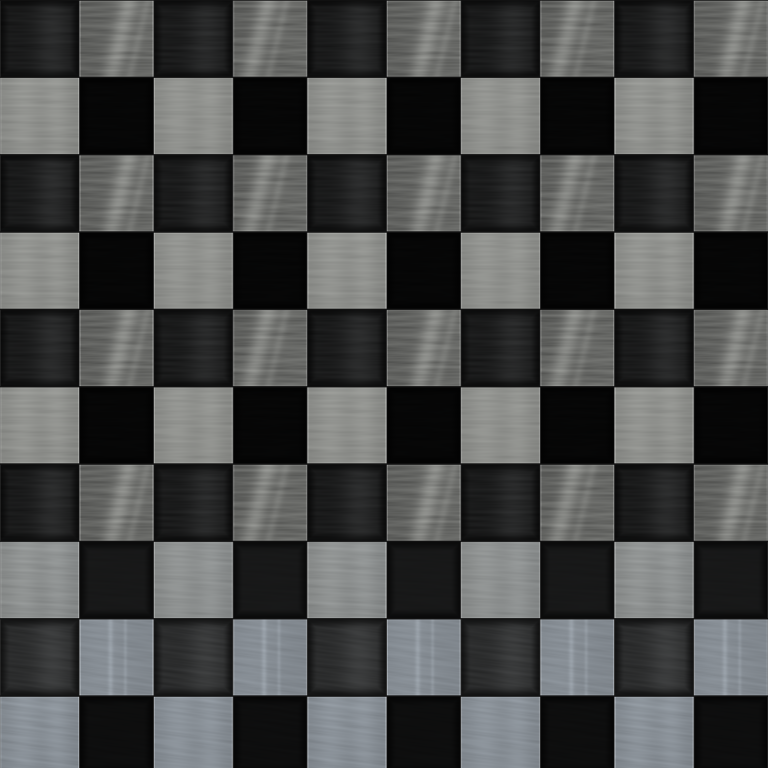
Reproduce this pattern procedurally as a WebGL 1 fragment shader.

```glsl
precision highp float;
uniform vec2 u_resolution;

vec2 hash2(vec2 p) {
  p = mod(p, 91.0);
  return fract(sin(vec2(dot(p, vec2(12.7, 31.1)), dot(p, vec2(26.9, 18.3)))) * 437.58);
}

// Distance to the nearest scattered point
float cellular(vec2 p) {
  vec2 cell = floor(p), f = fract(p);
  float nearest = 2.0;
  for (int j = -1; j <= 1; j++) {
    for (int i = -1; i <= 1; i++) {
      vec2 offset = vec2(float(i), float(j));
      nearest = min(nearest, length(offset + hash2(cell + offset) - f));
    }
  }
  return nearest;
}

// Fine horizontal scratches, centred on zero
float brushed(vec2 p, float seed) {
  float scratches = cellular(vec2(p.x * 1.6, p.y * 24.0) + seed * 7.0) - 0.48;
  float bands = sin(p.y * 43.0 + seed + sin(p.x * 3.0)) + sin(p.y * 71.0 + seed * 2.3 + p.x * 2.0);
  return scratches + bands * 0.13;
}

float bump(float x, float centre, float width) {
  float d = (x - centre) / width;
  return exp(-d * d);
}

void main() {
  vec2 uv = gl_FragCoord.xy / u_resolution;
  float px = 1.0 / min(u_resolution.x, u_resolution.y);

  // Alternating column widths, rows counted from the top
  float pair = floor(uv.x * 5.0);
  float across = fract(uv.x * 5.0);
  float oddColumn = step(0.517, across);
  float share = mix(0.517, 0.483, oddColumn);
  float down = (1.0 - uv.y) * 9.93;
  float row = floor(down);
  float oddRow = mod(row, 2.0);
  vec2 tile = vec2((across - 0.517 * oddColumn) / share, 1.0 - fract(down));
  vec2 edge = min(tile, 1.0 - tile) * vec2(share / 5.0, 1.0 / 9.93);
  float light = abs(oddColumn - oddRow);
  float late = step(6.5, row);
  float cool = smoothstep(6.5, 8.0, row + tile.x * 0.1);

  // Brushed grain, tilted slightly in the cooler rows
  float seed = oddColumn * 3.0 + oddRow * 5.0 + mod(pair, 2.0) * 2.0;
  float grain = brushed(tile + vec2(0.0, tile.x * 0.12 * cool), seed);

  float tone;
  if (light > 0.5) {
    // Satin plates with soft vertical reflections
    float satin = 0.535 + 0.055 * bump(tile.x, 0.3, 0.2) + 0.05 * bump(tile.x, 0.72, 0.16);
    satin += 0.045 * grain - 0.02 * (1.0 - tile.y);
    // Steel plates with a slanted glare
    float lean = tile.x - 0.25 * (tile.y - 0.5);
    float centre = 0.55 - 0.2 * mod(pair, 2.0);
    float steel = 0.375 + 0.14 * bump(lean, centre, 0.13) + 0.06 * bump(lean, centre + 0.25, 0.06);
    steel += 0.04 * tile.x + 0.09 * grain;
    // Pale steel with narrow upright glints
    float pale = 0.53 + 0.07 * bump(tile.x, 0.42, 0.035) + 0.05 * bump(tile.x, 0.62, 0.025);
    pale += 0.03 * bump(tile.x, 0.3, 0.3) + 0.04 * grain;
    tone = mix(mix(steel, pale, late), satin, oddRow);
  } else {
    float smoky = 0.105 + 0.06 * bump(tile.x, 0.66, 0.22) + 0.07 * late + 0.035 * grain;
    float black = 0.025 + late * mix(0.07, 0.03, step(8.5, row)) + 0.008 * grain;
    tone = mix(smoky, black, oddRow);
    tone *= 0.4 + 0.6 * smoothstep(0.0, 0.014, min(edge.x, edge.y));
  }
  vec3 tint = mix(vec3(1.0, 1.01, 0.985), vec3(0.95, 1.0, 1.05), cool);
  tint = mix(tint, vec3(0.98, 1.0, 1.01), 1.0 - light);
  vec3 color = tone * tint;

  // Bright bevels on light plates, dark seams between all plates
  float soft = max(px, 0.0014);
  float sideBevel = 1.0 - smoothstep(0.001, 0.001 + soft, edge.x);
  float topBevel = 1.0 - smoothstep(0.0015, 0.0015 + soft, edge.y);
  color += light * (0.14 * sideBevel + 0.06 * topBevel);
  float sideSeam = 1.0 - smoothstep(0.0, soft, edge.x);
  float rowSeam = 1.0 - smoothstep(0.0002, 0.0004 + soft, edge.y);
  color = mix(color, vec3(0.3), sideSeam * 0.6);
  color = mix(color, vec3(0.07), rowSeam * 0.9);

  gl_FragColor = vec4(clamp(color, 0.0, 1.0), 1.0);
}
```
